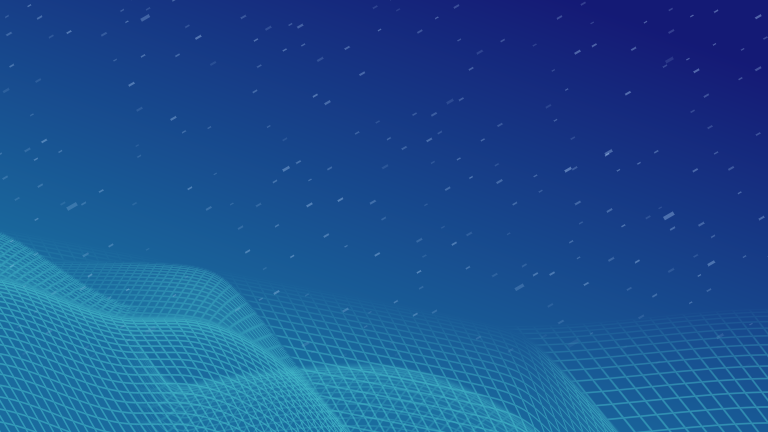
This background is drawn by a WebGL 1 fragment shader. Its source:

```glsl
precision highp float;
// Deep blue gradient sky with drifting dashes above folded, glowing wire-mesh waves.

uniform vec2 u_resolution;

const vec3 NIGHT = vec3(0.08, 0.10, 0.46);
const vec3 LAGOON = vec3(0.10, 0.42, 0.62);
const vec3 WIRE = vec3(0.30, 0.80, 0.83);
const vec3 DASH = vec3(0.62, 0.76, 0.92);

float hash(vec2 cell, float seed) {
  return fract(sin(dot(cell, vec2(127.1, 311.7)) + seed * 74.7) * 43758.55);
}

// Smooth ramp: zero left of the origin, slope one to the right.
float ramp(float x, float radius) {
  return 0.5 * (x + sqrt(x * x + radius * radius));
}

// Heights of the fold lines, from left to right.
float mainFold(float x) {
  float k = max(x - 0.4, 0.0);
  return 0.363 - 0.095 * smoothstep(-0.05, 0.32, x) - 1.6 * k * k;
}

float leftCrest(float x) {
  return 0.485 - 0.19 * smoothstep(-0.08, 0.34, x);
}

float backCrest(float x) {
  return 0.403 - 1.38 * ramp(x - 0.515, 0.06);
}

float lowRidge(float x) {
  float k = x - 0.84;
  float dip = max(0.44 - x, 0.0);
  return 0.155 - mix(0.28, 0.94, step(0.0, k)) * k * k + 9.0 * dip * dip;
}

float middleCrest(float x) {
  return 0.375 - 0.19 * (x - 0.532) - 0.95 * ramp(x - 1.22, 0.05);
}

float rightCrest(float x) {
  return 0.25 + 0.04 * smoothstep(1.2, 1.8, x);
}

// Lines at whole numbers of v, with a width in the same units.
float wire(float v, float width) {
  float d = abs(fract(v) - 0.5);
  return 1.0 - smoothstep(0.0, min(width, 0.7), 0.5 - d);
}

// Mesh hanging below a fold; depth is the drop beneath it, rows crowd at the fold.
float mesh(float x, float depth, vec2 cells, float slant, float px) {
  float t = sqrt(max(depth, 0.0));
  float width = max(0.0036, 1.2 * px);
  float rows = wire(t * cells.y, width * cells.y / (2.0 * t + 0.04));
  float columns = wire((x + slant * depth) * cells.x,
                       width * cells.x * sqrt(1.0 + slant * slant));
  return max(rows, columns) * smoothstep(0.0, 0.012, depth);
}

float glow(float depth, float size) {
  return smoothstep(-0.008, 0.008, depth) * exp(-max(depth, 0.0) / size);
}

// Slanted dashes, at most one in each cell of a rotated grid.
float dashes(vec2 p, float size, float density, vec2 halfSize, float seed, float px) {
  vec2 q = vec2(0.87 * p.x + 0.5 * p.y, 0.87 * p.y - 0.5 * p.x) / size;
  vec2 cell = floor(q);
  vec2 jitter = 0.2 + 0.6 * vec2(hash(cell, seed), hash(cell, seed + 1.0));
  vec2 extent = halfSize * mix(0.45, 1.0, hash(cell, seed + 2.0));
  vec2 d = abs(fract(q) - jitter) * size - extent;
  float shape = 1.0 - smoothstep(-0.5 * px, 0.8 * px, max(d.x, d.y));
  float present = step(hash(cell, seed + 3.0), density);
  return shape * present * mix(0.3, 1.0, hash(cell, seed + 4.0));
}

void main() {
  vec2 uv = gl_FragCoord.xy / u_resolution;
  vec2 p = gl_FragCoord.xy / u_resolution.y;
  float px = 1.0 / u_resolution.y;
  float x = p.x;

  // Sky
  float light = -0.15 + 0.6 * (1.0 - uv.x) + 0.94 * (1.0 - uv.y);
  vec3 color = mix(NIGHT, LAGOON, clamp(light, 0.0, 1.0));

  // Drop below each fold
  float front = mainFold(x) - p.y;
  float left = leftCrest(x) - p.y;
  float back = backCrest(x) - p.y;
  float low = lowRidge(x) - p.y;
  float middle = middleCrest(x) - p.y;
  float right = rightCrest(x) - p.y;
  float behindFront = 1.0 - smoothstep(-0.01, 0.01, front);
  float behindBack = 1.0 - smoothstep(-0.01, 0.01, max(back, front));
  float behindMiddle = 1.0 - smoothstep(-0.01, 0.01, middle);

  // Sheets from the far right to the near left
  float m = 0.62 * mesh(x, right, vec2(26.0, 27.0), -0.75, px)
    * smoothstep(-0.04, 0.22, right) * behindMiddle;
  float middleFade = mix(smoothstep(-0.02, 0.2, middle), 0.75, smoothstep(1.2, 1.36, x));
  m += (0.62 * mesh(x, middle, vec2(34.0, 36.0), -0.6, px) * middleFade
    + 0.32 * glow(middle, 0.06) * smoothstep(1.2, 1.4, x)) * behindBack;
  float backFade = smoothstep(0.15, 0.5, x);
  m += (0.42 * mesh(x, back, vec2(52.0, 46.0), 0.6, px) + 0.18 * backFade
    * smoothstep(0.0, 0.05, back)) * behindFront * mix(0.35, 1.0, backFade);
  m += (0.45 * mesh(x, left, vec2(60.0, 50.0), 0.8, px) + 0.16
    * smoothstep(0.0, 0.1, left)) * behindFront * (1.0 - smoothstep(0.25, 0.36, x));
  m += 0.68 * mesh(x, front, vec2(40.0, 38.0), -0.7, px) + 0.5 * glow(front, 0.022);
  float lowFade = smoothstep(0.27, 0.42, x);
  m += lowFade * (0.28 * mesh(x, low, vec2(38.0, 40.0), 0.7, px) + 0.32 * glow(low, 0.045));
  color = mix(color, WIRE, 0.92 * (1.0 - exp(-1.15 * m)));

  // Dashes
  float d = 0.45 * dashes(p, 0.058, 0.5, vec2(0.0075, 0.0022), 1.0, px)
    + 0.5 * dashes(p + 3.0, 0.17, 0.4, vec2(0.013, 0.0042), 9.0, px);
  color = mix(color, DASH, d * smoothstep(0.1, 0.36, p.y));

  gl_FragColor = vec4(color, 1.0);
}
```
